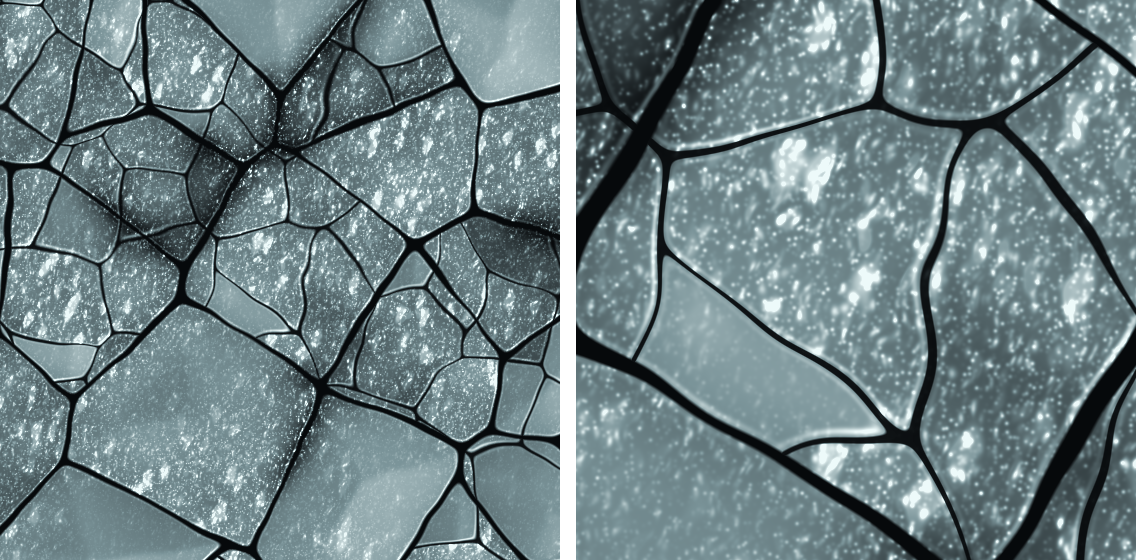
Left: the whole. Right: its middle third, enlarged.
Write a WebGL 1 fragment shader that draws this texture.

```glsl
precision highp float;
uniform vec2 u_resolution;

vec2 hash2(vec2 c) {
  return fract(sin(vec2(dot(c, vec2(127.1, 311.7)), dot(c, vec2(269.5, 183.3)))) * 43758.5);
}

// Layered sines, -1 to 1
float waves(vec2 p) {
  return 0.5 * (sin(p.x + 1.7 * sin(p.y * 0.8 + 1.0)) + sin(p.y * 1.3 + 1.4 * sin(p.x * 0.9 + 2.0)));
}

// Soft cellular dots of random strength
float spots(vec2 p) {
  vec2 cell = floor(p), f = p - cell;
  float sum = 0.0;
  for (int j = -1; j <= 1; j++)
    for (int i = -1; i <= 1; i++) {
      vec2 c = vec2(float(i), float(j));
      vec2 o = c + hash2(cell + c) - f;
      float strength = hash2(cell + c + 17.0).x;
      sum += strength * strength * strength * exp(-9.0 * dot(o, o));
    }
  return sum;
}

// Voronoi plates: x = smooth edge distance, y = plate id, zw = direction to the edge
vec4 plates(vec2 p, float sharpness) {
  vec2 cell = floor(p), f = p - cell, nearCell = vec2(0.0), nearOffset = vec2(0.0);
  float best = 9.0;
  for (int j = -1; j <= 1; j++)
    for (int i = -1; i <= 1; i++) {
      vec2 c = vec2(float(i), float(j));
      vec2 o = c + hash2(cell + c) - f;
      if (dot(o, o) < best) {
        best = dot(o, o);
        nearCell = c;
        nearOffset = o;
      }
    }
  float sum = 0.0;
  vec2 dir = vec2(0.0);
  for (int j = -2; j <= 2; j++)
    for (int i = -2; i <= 2; i++) {
      vec2 c = nearCell + vec2(float(i), float(j));
      vec2 o = c + hash2(cell + c) - f;
      vec2 between = o - nearOffset;
      if (dot(between, between) > 0.0001) {
        vec2 n = normalize(between);
        float w = exp(-sharpness * dot(0.5 * (o + nearOffset), n));
        sum += w;
        dir += w * n;
      }
    }
  return vec4(-log(sum) / sharpness, hash2(cell + nearCell + 40.0).x, dir / sum);
}

// Bright lip beside a crack, strongest on lower right edges
float lip(float edge, float width, vec2 dir) {
  float facing = 0.25 + 0.75 * max(dot(dir, vec2(0.6, -0.8)), 0.0);
  float d = (edge - width - 0.0028) / 0.0018;
  return facing * exp(-d * d);
}

vec3 palette(float tone) {
  vec3 slate = vec3(0.48, 0.58, 0.60);
  vec3 shade = mix(vec3(0.0, 0.005, 0.012), slate, clamp(tone / 0.58, 0.0, 1.0));
  return mix(shade, vec3(0.93, 0.98, 0.98), clamp((tone - 0.58) / 0.4, 0.0, 1.0));
}

void main() {
  vec2 p = gl_FragCoord.xy / u_resolution.y;
  float px = 1.0 / u_resolution.y;

  // Large plates on a turned grid, some split again by thin cracks
  mat2 turn = mat2(0.82, 0.57, -0.57, 0.82);
  vec2 bend = vec2(waves(p * 14.0), waves(p * 14.0 + 7.0));
  vec2 ripple = vec2(waves(p * 55.0 + 3.0), waves(p * 55.0 + 9.0));
  vec4 big = plates(turn * (p + 0.007 * bend + 0.0022 * ripple) * 3.9 + 5.0, 50.0);
  vec4 small = plates(turn * (p + 0.020 * bend.yx + 0.0035 * ripple) * 6.3 + 21.0, 60.0);
  big.zw = big.zw * turn;
  small.zw = small.zw * turn;
  float edge = big.x / 3.9, splitEdge = small.x / 6.3;
  float isSplit = step(0.35, big.y);
  float id = fract(big.y * 7.3 + isSplit * small.y * 3.1);

  // Surface: smooth or rough plates with leaning pale flakes
  float cloud = waves(p * 11.0 + id * 20.0);
  float rough = mix(0.12, 1.0, smoothstep(0.08, 0.34, id + 0.12 * cloud));
  vec2 lean = vec2(dot(p, vec2(0.95, -0.3)), dot(p, vec2(0.3, 0.95)));
  lean.x += 0.0025 * waves(p * 130.0);
  float speckle = spots(lean * vec2(190.0, 110.0));
  float flakes = smoothstep(0.08, 0.5, spots(lean * vec2(46.0, 21.0)));
  flakes += 0.4 * smoothstep(0.1, 0.5, spots(lean * vec2(90.0, 46.0) + 9.0));
  flakes *= (0.65 + 2.8 * speckle) * (0.75 + 0.4 * cloud);
  float grain = spots(p * 260.0 + 31.0) + speckle - 0.17;
  float tone = 0.65 + 0.06 * cloud + 0.12 * (fract(id * 9.7) - 0.5);
  tone += 0.06 * waves(p * 31.0) * rough + (1.0 - rough) * 0.10 * dot(big.zw, vec2(0.7, -0.7));
  tone += rough * (0.55 * flakes + 0.42 * grain - 0.11);
  tone *= 1.0 - 0.36 * smoothstep(0.88, 0.91, id);

  // Soot and shadow gathering along the edges
  float soot = smoothstep(0.0, 0.8, waves(p * 9.0 + 4.0));
  tone *= 1.0 - (0.12 + 0.76 * soot) * exp(-max(edge, 0.0) / 0.026) * (1.0 - 1.2 * grain);
  tone *= 1.0 - isSplit * (0.08 + 0.4 * soot) * exp(-max(splitEdge, 0.0) / 0.014);

  // Lips, then black cracks
  float width = 0.0038 + 0.0020 * waves(p * 17.0 + 2.0);
  float splitWidth = 0.0019 + 0.0010 * waves(p * 23.0 + 6.0);
  float patchy = 0.6 + 0.4 * waves(p * 37.0);
  tone += 0.5 * patchy * lip(edge, width, big.zw);
  tone += 0.48 * patchy * isSplit * lip(splitEdge, splitWidth, small.zw);
  float crack = 1.0 - smoothstep(width - px, width + px + 0.001, edge);
  float split = isSplit * (1.0 - smoothstep(splitWidth - px, splitWidth + px, splitEdge));
  tone = mix(tone, 0.03, max(crack, 0.94 * split));

  gl_FragColor = vec4(palette(tone), 1.0);
}
```
